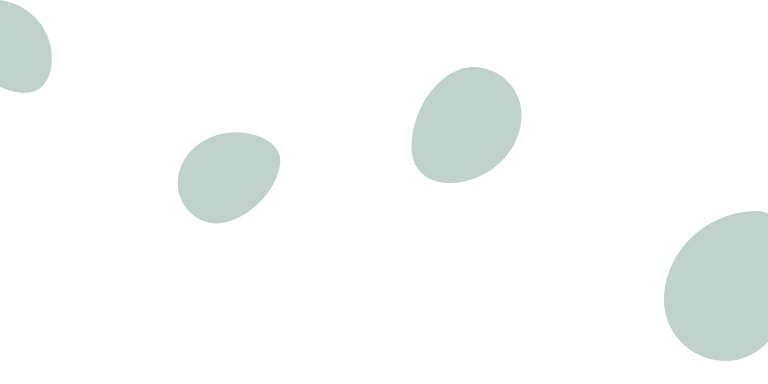
Write a Shadertoy shader that draws this background.

```glsl
// Four soft sage pebbles scattered over a plain white ground.

const vec3 GROUND = vec3(1.0);
const vec3 SAGE = vec3(0.757, 0.820, 0.796);

// Lengths are in canvas heights, y up.
struct Pebble {
    vec4 box;      // left, bottom, right, top
    vec4 touch;    // x at top, y at right, x at bottom, y at left
    vec4 fullness; // corner exponents: top left, top right, bottom right, bottom left
};

const int COUNT = 4;
const Pebble PEBBLES[COUNT] = Pebble[COUNT](
    Pebble(vec4(-0.130, 0.758, 0.135, 1.001), vec4(-0.021, 0.849, 0.065, 0.956), vec4(2.0, 2.0, 2.2, 1.8)),
    Pebble(vec4(0.463, 0.418, 0.730, 0.6555), vec4(0.6146, 0.582, 0.565, 0.5234), vec4(2.0, 2.0, 1.72, 2.0)),
    Pebble(vec4(1.0716, 0.5234, 1.358, 0.8255), vec4(1.2318, 0.7005, 1.1706, 0.6172), vec4(1.87, 2.0, 1.95, 2.2)),
    Pebble(vec4(1.729, 0.060, 2.070, 0.4505), vec4(1.9714, 0.297, 1.8906, 0.2188), vec4(1.97, 2.0, 2.0, 2.0))
);

// Approximate distance to a superelliptic corner reaching from center to tip.
float cornerDistance(vec2 p, vec2 center, vec2 tip, float n) {
    vec2 radius = abs(tip - center);
    vec2 u = max((p - center) * sign(tip - center), 0.0) / radius;
    float norm = pow(pow(u.x, n) + pow(u.y, n), 1.0 / n);
    vec2 slope = pow(u / max(norm, 1e-4), vec2(n - 1.0)) / radius;
    return (norm - 1.0) / max(length(slope), 1.0);
}

// A pebble is its bounding box rounded by four unequal corners.
float pebbleDistance(vec2 p, Pebble s) {
    float topLeft = cornerDistance(p, s.touch.xw, s.box.xw, s.fullness.x);
    float topRight = cornerDistance(p, s.touch.xy, s.box.zw, s.fullness.y);
    float bottomRight = cornerDistance(p, s.touch.zy, s.box.zy, s.fullness.z);
    float bottomLeft = cornerDistance(p, s.touch.zw, s.box.xy, s.fullness.w);
    return max(max(topLeft, topRight), max(bottomRight, bottomLeft));
}

void mainImage(out vec4 fragColor, in vec2 fragCoord) {
    vec2 p = fragCoord / iResolution.y;

    // Nearest pebble edge
    float d = 1e3;
    for (int i = 0; i < COUNT; i++) {
        d = min(d, pebbleDistance(p, PEBBLES[i]));
    }

    // One-pixel smooth edge
    float cover = clamp(0.5 - d * iResolution.y, 0.0, 1.0);
    fragColor = vec4(mix(GROUND, SAGE, cover), 1.0);
}
```
